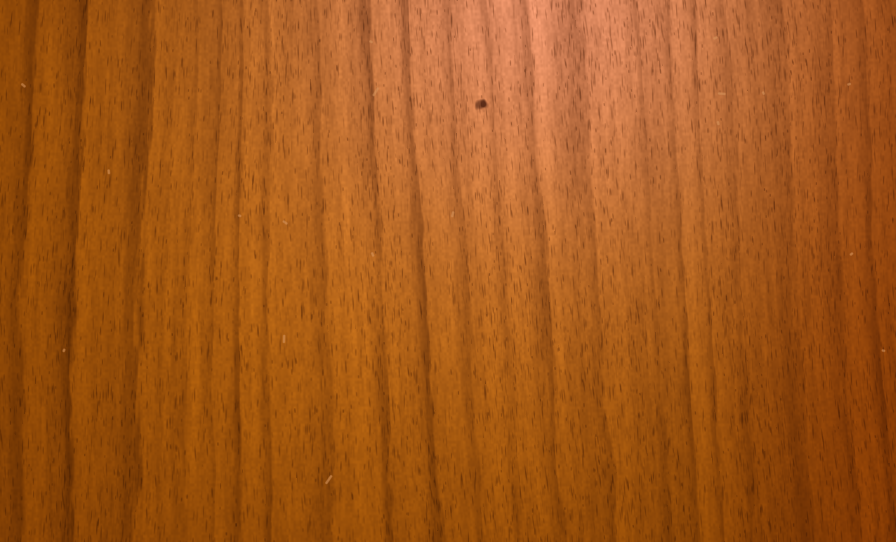
Write a WebGL 2 fragment shader that draws this texture.

```glsl
#version 300 es
precision highp float;
// Varnished wood board: fanning upright grain, fine dark pores and a soft rosy sheen at the top.

#define EDGE_COLOR vec3(0.47, 0.22, 0.008)
#define CORE_COLOR vec3(0.67, 0.362, 0.045)
#define SHEEN_COLOR vec3(0.87, 0.54, 0.39)
#define SHEEN_CENTER vec2(0.61, 1.04)
#define SHEEN_RADII vec2(0.32, 0.52)
#define RINGS 13.0
#define RING_DEPTH 0.32
#define STREAK_DEPTH 0.34
#define PORE_DEPTH 0.25
#define PORE_CELL vec2(0.010, 0.044)
#define SPECK_SHARE 0.05
#define KNOT_POS vec2(0.89, 0.807)

out vec4 fragColor;
uniform vec2 u_resolution;

// Integer hash of a cell, giving 0..1
float hash(vec2 cell) {
    uvec2 q = uvec2(ivec2(floor(cell))) * uvec2(1597334673u, 3812015801u);
    uint h = (q.x ^ q.y) * 1597334673u;
    h = (h ^ (h >> 15)) * 2246822519u;
    h ^= h >> 13;
    return float(h >> 8) / 16777216.0;
}

float noise(vec2 p) {
    vec2 i = floor(p), f = fract(p);
    f = f * f * (3.0 - 2.0 * f);
    return mix(mix(hash(i), hash(i + vec2(1, 0)), f.x),
               mix(hash(i + vec2(0, 1)), hash(i + vec2(1, 1)), f.x), f.y);
}

float bell(vec2 p, vec2 center, vec2 radii) {
    vec2 d = (p - center) / radii;
    return exp(-dot(d, d));
}

// Lines spread outwards towards the bottom and waver slightly
vec2 grainSpace(vec2 p) {
    float lean = mix(-0.035, 0.06, smoothstep(0.2, 0.85, p.x));
    float waver = noise(vec2(p.x * 3.0, p.y * 2.2)) - 0.5;
    float ripple = noise(vec2(p.x * 9.0, p.y * 9.0 + 40.0)) - 0.5;
    return vec2(p.x - lean * (1.0 - p.y) + 0.018 * waver + 0.003 * ripple, p.y);
}

// Growth rings: a weak shade that gathers into a narrow ragged line
float ringDarkness(vec2 g) {
    float t = g.x * RINGS + 1.5 * noise(vec2(g.x * 6.0, 7.0))
            + 0.14 * noise(vec2(g.x * 60.0, g.y * 7.0))
            + 0.10 * noise(vec2(g.x * 180.0, g.y * 24.0));
    float f = fract(t);
    float strength = mix(0.25, 1.0, hash(vec2(t, 31.0)));
    float fade = mix(0.55, 1.0, noise(vec2(floor(t) * 3.7, g.y * 4.0)));
    float ramp = 0.45 * smoothstep(0.2, 0.9, f) + 0.55 * smoothstep(0.66, 0.88, f);
    return ramp * (1.0 - smoothstep(0.9, 1.0, f)) * strength * fade;
}

// Short tapered slits of uneven strength, several staggered layers
float poreCover(vec2 g, float ring, float px) {
    float cover = 0.0;
    float density = mix(0.1, 0.7, noise(vec2(g.x * 16.0, g.y * 2.0 + 20.0))) + 0.3 * ring;
    for (int i = 0; i < 5; i++) {
        float layer = float(i);
        vec2 q = g / PORE_CELL + vec2(layer * 0.23, 0.0);
        q.y += 9.0 * hash(vec2(q.x, 50.0 + layer));
        vec2 id = floor(q) + vec2(layer * 211.0, layer * 97.0);
        vec2 pos = vec2(mix(0.38, 0.62, hash(id)), mix(0.4, 0.6, hash(id + 400.0)));
        vec2 d = (fract(q) - pos) * PORE_CELL;
        d.x += 0.12 * d.y * (hash(id + 2000.0) - 0.5);
        float halfLen = mix(0.003, 0.017, hash(id + 800.0));
        float taper = max(0.0, 1.0 - pow(d.y / halfLen, 2.0));
        float side = 1.0 - smoothstep(0.0, 0.001 + 0.75 * px, abs(d.x));
        float weight = mix(0.15, 1.0, pow(hash(id + 1600.0), 1.5));
        cover += side * taper * weight * step(hash(id + 1200.0), density);
    }
    return min(cover, 1.2);
}

// Rare pale nicks in the varnish
float speckCover(vec2 p, float px) {
    vec2 q = p / 0.08, id = floor(q) + 2000.0;
    vec2 pos = 0.3 + 0.4 * vec2(hash(id), hash(id + 70.0));
    vec2 d = (fract(q) - pos) * 0.08;
    float angle = 6.2832 * hash(id + 140.0);
    vec2 dir = vec2(cos(angle), sin(angle));
    float reach = mix(0.001, 0.008, pow(hash(id + 210.0), 2.0));
    float dist = length(d - dir * clamp(dot(d, dir), -reach, reach));
    return step(hash(id + 280.0), SPECK_SHARE) * (1.0 - smoothstep(0.0006, 0.002 + px, dist));
}

void main() {
    vec2 uv = gl_FragCoord.xy / u_resolution;
    vec2 p = gl_FragCoord.xy / u_resolution.y;
    float px = 1.0 / u_resolution.y;
    vec2 g = grainSpace(p);

    // Lighting: dim edges, redder on the right, rosy sheen above
    vec3 color = mix(EDGE_COLOR, CORE_COLOR, bell(uv, vec2(0.45, 0.56), vec2(0.48, 0.7)));
    color.g *= 1.0 - 0.1 * smoothstep(0.75, 1.0, uv.x);
    color = mix(color, SHEEN_COLOR, 0.95 * bell(uv, SHEEN_CENTER, SHEEN_RADII));

    // Grain tone, from long streaks down to fine fibres
    float ring = ringDarkness(g);
    float streaks = 0.30 * noise(vec2(g.x * 32.0, g.y * 1.0))
                  + 0.26 * noise(vec2(g.x * 85.0, g.y * 2.5))
                  + 0.22 * noise(vec2(g.x * 150.0 + 9.0, g.y * 14.0))
                  + 0.22 * noise(vec2(g.x * 270.0, g.y * 45.0));
    float tone = 1.04 + STREAK_DEPTH * (streaks - 0.5);
    tone *= 1.0 - RING_DEPTH * ring;
    tone *= 1.0 - PORE_DEPTH * poreCover(g, ring, px);
    tone *= 1.0 + 0.09 * (noise(p * vec2(230.0, 190.0)) - 0.5);
    color *= pow(vec3(tone), vec3(0.9, 1.1, 1.35));

    // Surface marks
    color = mix(color, vec3(0.84, 0.58, 0.36), 0.6 * speckCover(p, px));
    float knot = length((p - KNOT_POS) * vec2(0.85, 1.0)) + 0.006 * (noise(p * 140.0) - 0.5);
    color = mix(color, vec3(0.24, 0.09, 0.04), 0.8 * (1.0 - smoothstep(0.003, 0.011 + px, knot)));
    fragColor = vec4(color, 1.0);
}
```
